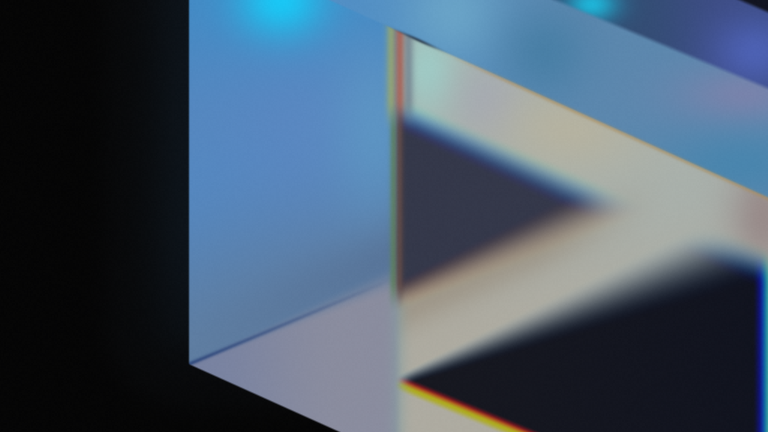
A Shadertoy shader for this background:

```glsl
const vec3 COOL_FRINGE = vec3(1.0, 0.1, -1.0);
const vec3 WARM_FRINGE = vec3(-1.0, 0.0, 1.0);
const vec3 GOLD_FRINGE = vec3(-0.9, -0.1, 1.5);

// Signed distance above a sloped line through a point
float above(vec2 p, vec2 origin, float slope) {
    return (p.y - origin.y - slope * (p.x - origin.x)) / sqrt(1.0 + slope * slope);
}

float edge(float d, float width) {
    return smoothstep(-width, width, d);
}

// Soft edge whose colour channels are shifted apart
vec3 prismEdge(float d, float width, vec3 shift) {
    return smoothstep(vec3(-width), vec3(width), d + shift);
}

float glow(vec2 p, vec2 center, vec2 radius) {
    vec2 q = (p - center) / radius;
    return exp(-dot(q, q));
}

float line(float d, float width) {
    return exp(-d * d / (width * width));
}

float hash(vec2 p) {
    vec3 q = fract(vec3(p.xyx) * 0.1031);
    q += dot(q, q.yzx + 33.33);
    return fract((q.x + q.y) * q.z);
}

// Dim surroundings with a rounded halo beside the glass
vec3 backdrop(vec2 p) {
    float halo = 1.0 - smoothstep(0.0, 0.28, length(max(vec2(0.44 - p.x, 0.25 - p.y), 0.0)));
    vec3 col = mix(vec3(0.020, 0.020, 0.021), vec3(0.030, 0.033, 0.038), smoothstep(0.0, 0.4, halo));
    return mix(col, vec3(0.05, 0.075, 0.10), halo * halo * halo * smoothstep(-0.1, 0.5, p.y));
}

vec3 leftFace(vec2 p) {
    float crease = above(p, vec2(0.4375, 0.157), 0.4175);
    float reach = clamp((p.x - 0.44) / 0.48, 0.0, 1.0);

    vec3 wall = mix(vec3(0.37, 0.49, 0.63), vec3(0.33, 0.53, 0.75), smoothstep(0.0, 0.42, crease));
    wall = mix(wall, vec3(0.26, 0.54, 0.77), smoothstep(0.7, 1.05, p.y));
    wall = mix(wall, vec3(0.37, 0.53, 0.76), 0.5 * glow(p, vec2(0.72, 0.70), vec2(0.2, 0.2)));
    wall = mix(wall, vec3(0.37, 0.60, 0.77), 0.7 * glow(p, vec2(0.87, 0.70), vec2(0.1, 0.2)));
    wall = mix(wall, vec3(0.33, 0.43, 0.57), 0.6 * reach * line(crease - 0.05, 0.07));
    wall = mix(wall, vec3(0.10, 0.78, 0.96), glow(p, vec2(0.65, 1.0), vec2(0.1, 0.085)));

    vec3 ground = mix(vec3(0.47, 0.51, 0.63), vec3(0.54, 0.55, 0.62), smoothstep(0.45, 0.8, p.x));
    vec3 col = mix(ground, wall, edge(crease, mix(0.004, 0.035, reach)));
    return mix(col, vec3(0.16, 0.26, 0.47), 0.8 * line(crease, 0.005) * (1.0 - reach));
}

vec3 interior(vec2 p) {
    float reach = clamp((p.x - 0.926) / 0.85, 0.0, 1.0);

    // Pale lit surfaces
    vec3 col = mix(vec3(0.68, 0.67, 0.63), vec3(0.66, 0.69, 0.67), smoothstep(0.2, 0.6, p.y));
    col = mix(col, vec3(0.62, 0.80, 0.78), 0.9 * glow(p, vec2(0.99, 0.84), vec2(0.08, 0.12)));
    col = mix(col, vec3(0.64, 0.66, 0.71), 0.8 * glow(p, vec2(1.13, 0.76), vec2(0.08, 0.09)));
    col = mix(col, vec3(0.72, 0.70, 0.62), 0.8 * glow(p, vec2(1.32, 0.70), vec2(0.17, 0.1)));
    col = mix(col, vec3(0.58, 0.51, 0.51), 0.8 * glow(p, vec2(1.77, 0.50), vec2(0.08, 0.13)));
    float warmBand = line(above(p, vec2(0.926, 0.28), 0.44), 0.05) * (1.0 - smoothstep(0.35, 0.75, reach));
    col = mix(col, vec3(0.60, 0.56, 0.50), 0.7 * warmBand);

    // Upper shadow wedge
    float upperTop = -above(p, vec2(0.9375, 0.730), -0.45);
    float upperBase = above(p, vec2(0.926, 0.317), 0.44);
    vec3 wedge = prismEdge(upperTop, mix(0.03, 0.045, reach), COOL_FRINGE * 0.012)
               * prismEdge(upperBase, mix(0.03, 0.075, reach), WARM_FRINGE * 0.006);
    col = mix(col, vec3(0.205, 0.22, 0.29), wedge);

    // Lower shadow, bounded by a sharp spectrum and a blue side
    float lowerTop = -above(p, vec2(0.926, 0.12), 0.395);
    float lowerRight = -above(p, vec2(1.778, 0.375), -0.45);
    float lowerBase = above(p, vec2(0.926, 0.116), -0.41);
    vec3 shadow = prismEdge(lowerTop, mix(0.014, 0.095, reach), COOL_FRINGE * 0.005 * (0.3 + reach))
                * prismEdge(lowerRight, 0.04, COOL_FRINGE * 0.012)
                * prismEdge(lowerBase, 0.009, GOLD_FRINGE * 0.010)
                * prismEdge(1.768 - p.x, 0.013, COOL_FRINGE * 0.013);
    vec3 shade = mix(vec3(0.09, 0.095, 0.125), vec3(0.065, 0.075, 0.12), reach);
    return mix(col, shade, shadow);
}

vec3 topBand(vec2 p) {
    vec3 col = mix(vec3(0.32, 0.56, 0.77), vec3(0.36, 0.53, 0.68), smoothstep(0.8, 1.4, p.x));
    col = mix(col, vec3(0.43, 0.66, 0.79), 0.8 * glow(p, vec2(1.05, 0.97), vec2(0.12, 0.12)));
    col = mix(col, vec3(0.27, 0.49, 0.64), 0.8 * glow(p, vec2(1.26, 0.88), vec2(0.1, 0.1)));
    col = mix(col, vec3(0.50, 0.51, 0.67), 0.8 * glow(p, vec2(1.73, 0.78), vec2(0.16, 0.07)));
    col = mix(col, vec3(0.27, 0.52, 0.68), 0.8 * glow(p, vec2(1.72, 0.62), vec2(0.2, 0.08)));

    // Deeper pane in the far corner
    float paneEdge = above(p, vec2(1.331, 0.981), -0.415);
    vec3 pane = mix(vec3(0.20, 0.30, 0.45), vec3(0.24, 0.30, 0.52), smoothstep(1.45, 1.7, p.x));
    pane = mix(pane, vec3(0.30, 0.38, 0.70), glow(p, vec2(1.75, 0.88), vec2(0.1, 0.08)));
    pane = mix(pane, vec3(0.12, 0.70, 0.84), glow(p, vec2(1.37, 0.99), vec2(0.06, 0.04)));
    col = mix(col, pane, edge(paneEdge, 0.007));
    return mix(col, vec3(0.07, 0.08, 0.13), edge(above(p, vec2(1.713, 1.0), -0.43), 0.006));
}

// Dispersed light along the vertical seam
vec3 seam(vec3 col, vec2 p) {
    float upper = edge(p.y - 0.73, 0.04);
    float lower = 1.0 - edge(p.y - 0.31, 0.04);
    float middle = (1.0 - upper) * (1.0 - lower);
    col = mix(col, vec3(0.62, 0.67, 0.40), 0.75 * upper * line(p.x - 0.906, 0.012));
    col = mix(col, vec3(0.68, 0.35, 0.29), 0.8 * upper * line(p.x - 0.926, 0.012));
    col = mix(col, vec3(0.40, 0.45, 0.52), 0.6 * upper * line(p.x - 0.946, 0.012));
    col = mix(col, vec3(0.36, 0.50, 0.36), 0.8 * middle * line(p.x - 0.911, 0.009));
    col = mix(col, vec3(0.38, 0.28, 0.26), 0.8 * middle * line(p.x - 0.925, 0.009));
    return mix(col, vec3(0.53, 0.62, 0.63), 0.5 * lower * line(p.x - 0.922, 0.02));
}

void mainImage(out vec4 fragColor, in vec2 fragCoord) {
    vec2 p = fragCoord / iResolution.y;

    // Two faces joined at the seam
    vec3 glass = mix(leftFace(p), interior(p), edge(p.x - 0.922, 0.011));
    glass = seam(glass, p);

    // Overlapping top band with a gilded rim
    float rim = above(p, vec2(1.778, 0.542), -0.451);
    glass = mix(glass, topBand(p), edge(rim, 0.0035));
    float gilding = smoothstep(0.98, 1.2, p.x);
    glass = mix(glass, vec3(0.66, 0.55, 0.36), 0.5 * gilding * line(rim + 0.002, 0.005));
    glass = mix(glass, vec3(0.12, 0.17, 0.24), 0.7 * line(rim, 0.004) * line(p.x - 0.97, 0.04));

    // Outer silhouette
    float body = edge(p.x - 0.4375, 0.003) * edge(above(p, vec2(0.4375, 0.157), -0.45), 0.003);
    vec3 col = mix(backdrop(p), glass, body);
    col += (hash(floor(p * 288.0)) - 0.5) * 0.008;
    fragColor = vec4(clamp(col, 0.0, 1.0), 1.0);
}
```
